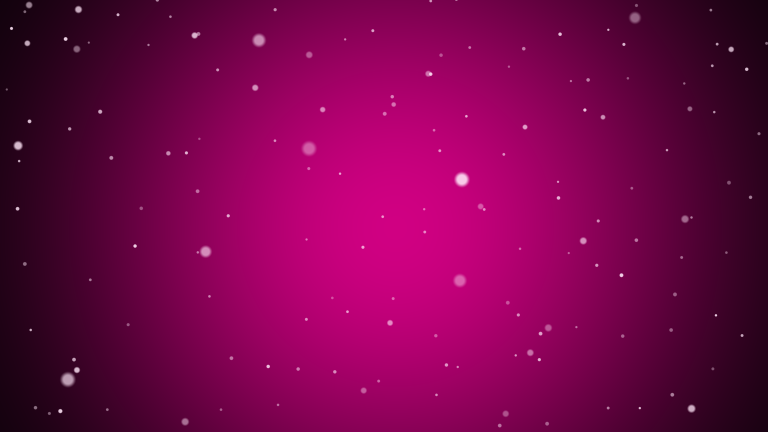
This background is drawn by a Shadertoy shader. Its source:

```glsl
// Magenta radial glow fading to near black, sprinkled with soft white dust.
#define GLOW_CENTER vec2(0.515, 0.472)
#define GLOW_REACH 1.14
#define GLOW_COLOR vec3(0.815, 0.0, 0.51)
#define EDGE_COLOR vec3(0.06, 0.008, 0.045)
#define DUST_COLOR vec3(1.0, 0.90, 0.97)
#define DUST_LAYERS 3

float hash(vec2 p) {
    vec3 q = fract(vec3(p.xyx) * 0.1031);
    q += dot(q, q.yzx + 33.33);
    return fract((q.x + q.y) * q.z);
}

// Coverage of one jittered dot per grid cell; lengths are in canvas heights.
float dustLayer(vec2 p, float cellSize, float radius, float amount, float seed) {
    vec2 cell = floor(p / cellSize);
    vec2 id = cell + seed;
    float size = radius * mix(0.7, 1.3, hash(id + 7.1));

    // Keep each dot wholly inside its cell.
    float margin = min(1.5 * size / cellSize, 0.45);
    vec2 jitter = vec2(hash(id + 19.7), hash(id + 43.3));
    vec2 center = (cell + mix(vec2(margin), vec2(1.0 - margin), jitter)) * cellSize;

    // Dust gathers towards the upper right and thins out in the glow.
    vec2 place = center / vec2(iResolution.x / iResolution.y, 1.0);
    float density = amount * (0.55 + 0.35 * place.x + 0.4 * place.y);
    density *= mix(0.6, 1.0, smoothstep(0.1, 0.4, distance(place, GLOW_CENTER)));
    float present = step(hash(id + 71.9), density);

    float pixel = 1.0 / iResolution.y;
    float soft = max(0.4 * size, 0.7 * pixel);
    float disc = 1.0 - smoothstep(size - soft, size + soft, distance(p, center));
    return present * disc * mix(0.35, 0.9, hash(id + 97.3));
}

void mainImage(out vec4 fragColor, in vec2 fragCoord) {
    vec2 aspect = vec2(iResolution.x / iResolution.y, 1.0);
    vec2 p = fragCoord / iResolution.y;

    // Background glow
    float falloff = smoothstep(0.0, GLOW_REACH, distance(p, GLOW_CENTER * aspect));
    vec3 color = mix(GLOW_COLOR, EDGE_COLOR, falloff);

    // Dust, from many fine specks to a few large blurred ones
    float cellSize = 0.095;
    float radius = 0.0034;
    float amount = 0.75;
    for (int i = 0; i < DUST_LAYERS; i++) {
        float dust = dustLayer(p, cellSize, radius, amount, 31.0 * float(i + 1));
        color = mix(color, DUST_COLOR, dust);
        cellSize *= 1.65;
        radius *= 1.9;
        amount *= 0.7;
    }

    fragColor = vec4(color, 1.0);
}
```
